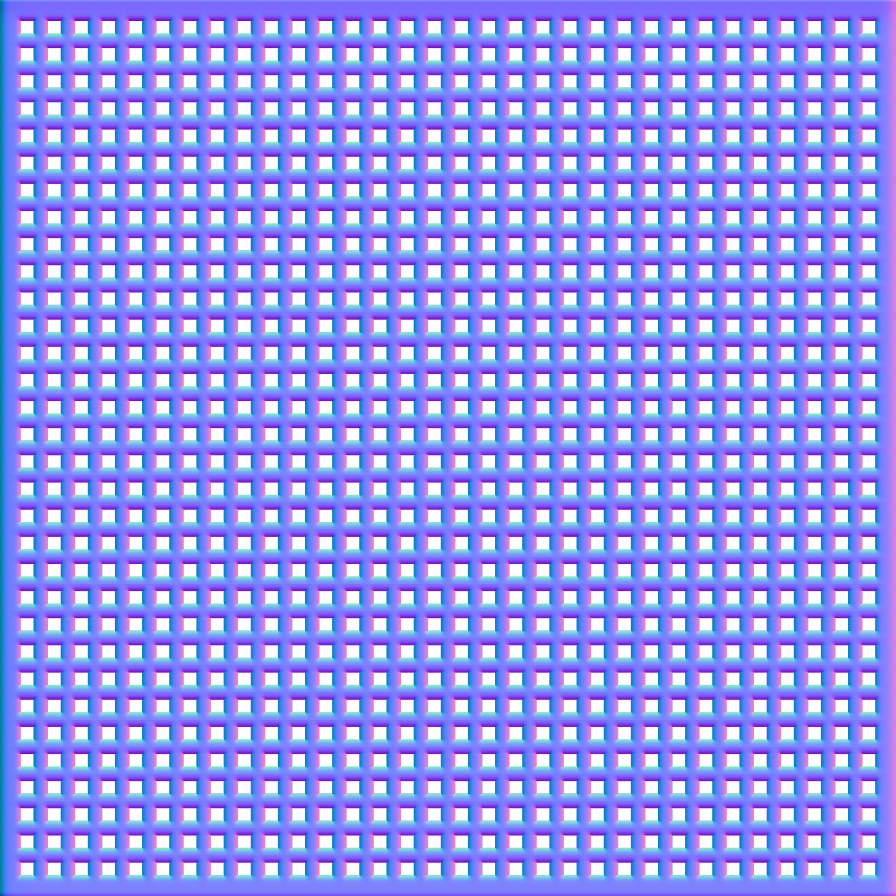
This texture map is drawn by a WebGL 2 fragment shader. Its source:

```glsl
#version 300 es
precision highp float;
// Tangent-space normal map of a perforated sheet: a 32 by 32 grid of square
// holes in white, each with a soft bevel sloping into it, and a rounded outer
// rim. Slopes come from a box distance and are encoded as colour.
uniform vec2 u_resolution;
out vec4 fragColor;

float hash(vec2 p) {
    p = fract(p * vec2(0.1031, 0.1137));
    p += dot(p, p.yx + 33.33);
    return fract((p.x + p.y) * p.x * 17.0);
}

// Signed distance to a box centred on the origin
float boxDistance(vec2 p, vec2 halfSize) {
    vec2 d = abs(p) - halfSize;
    return length(max(d, 0.0)) + min(max(d.x, d.y), 0.0);
}

// Sideways slope of the bevel that leads down into the hole
vec2 holeSlope(vec2 p, vec2 halfSize, float strength) {
    vec2 outside = max(abs(p) - halfSize, 0.0);
    float d = length(outside);
    vec2 inward = -sign(p) * outside / max(d, 0.001);
    float steep = exp(-pow(d / 0.15, 2.0));
    float soft = exp(-d / 0.22);
    return inward * (vec2(0.84, 0.68) * strength * steep + vec2(0.06, 0.18) * soft);
}

// Slope of the outer rim: strong at the sides, thin at top and bottom
vec2 rimSlope(vec2 uv) {
    vec2 low = uv, high = 1.0 - uv;
    vec2 slope = vec2(0.0);
    slope.x -= 0.72 * exp(-pow(low.x / 0.006, 2.0)) + 0.28 * exp(-low.x / 0.012);
    slope.x += 0.50 * exp(-pow(high.x / 0.008, 2.0)) + 0.22 * exp(-high.x / 0.010);
    slope.y -= 0.20 * exp(-pow(high.y / 0.018, 2.0));
    slope.y += 0.35 * exp(-pow(high.y / 0.002, 2.0));
    slope.y -= 0.40 * exp(-pow(low.y / 0.003, 2.0));
    return slope;
}

void main() {
    vec2 uv = gl_FragCoord.xy / u_resolution;
    float pixel = 33.0 / min(u_resolution.x, u_resolution.y);

    // Nearest hole; the outermost ones sit one full pitch from the rim
    vec2 grid = uv * 33.0;
    vec2 cell = clamp(floor(grid + 0.5), 1.0, 32.0);
    vec2 local = grid - cell;
    vec2 halfSize = vec2(0.232, 0.226);

    // Bevel, with a slight difference from hole to hole
    float strength = 0.94 + 0.12 * hash(cell);
    vec2 slope = holeSlope(local, halfSize, strength) + rimSlope(uv);
    slope *= min(1.0, 0.97 / max(length(slope), 0.001));

    // Encode the normal as colour
    vec3 normal = vec3(slope, sqrt(1.0 - dot(slope, slope)));
    vec3 color = normal * 0.5 + vec3(0.485, 0.5, 0.495);

    // Cut out the hole
    float hole = clamp(0.5 - boxDistance(local, halfSize) / pixel, 0.0, 1.0);
    color = mix(color, vec3(1.0), hole);
    fragColor = vec4(clamp(color, 0.0, 1.0), 1.0);
}
```
